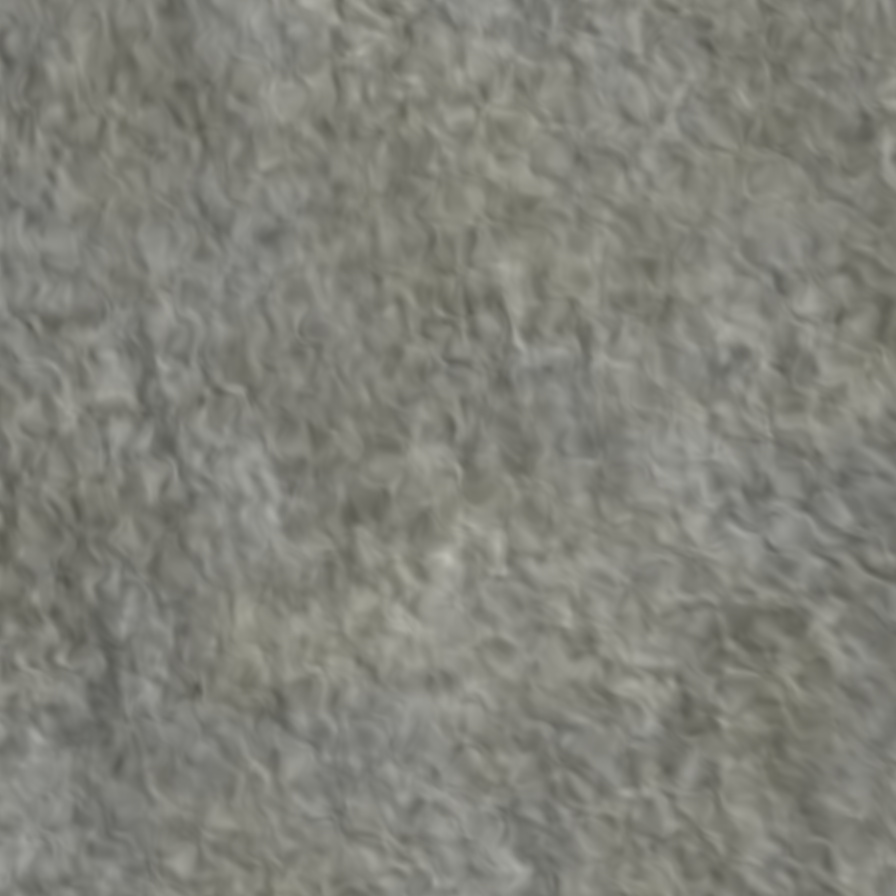
Give the GLSL for this texture, as a Shadertoy shader.

```glsl
// Worn grey-green woven cloth: soft slanted threads, faded patches and short flecks.
#define BASE_COLOR vec3(0.504, 0.505, 0.474)
#define WEAVE_TILT 0.20
#define FLECK_TILT 0.95
#define FLECK_SCALE vec2(88.0, 44.0)
#define GRAIN_SCALE vec2(150.0, 85.0)
#define FLECK_CONTRAST 0.073
#define GRAIN_CONTRAST 0.030
#define WARP_CONTRAST 0.038
#define WEFT_CONTRAST 0.026
#define PATCH_CONTRAST 0.036
#define TINT_CONTRAST 0.010

float hash(vec2 cell) {
    vec3 q = fract(vec3(cell.xyx) * 0.1031);
    q += dot(q, q.yzx + 33.33);
    return fract((q.x + q.y) * q.z);
}

// Smooth value noise in the range -1 to 1
float noise(vec2 p) {
    vec2 cell = floor(p);
    vec2 f = fract(p);
    f = f * f * (3.0 - 2.0 * f);
    float low = mix(hash(cell), hash(cell + vec2(1.0, 0.0)), f.x);
    float high = mix(hash(cell + vec2(0.0, 1.0)), hash(cell + 1.0), f.x);
    return 2.0 * mix(low, high, f.y) - 1.0;
}

// Coordinates across (x) and along (y) a line leaning left of vertical
vec2 lean(vec2 p, float angle) {
    float c = cos(angle), s = sin(angle);
    return vec2(c * p.x + s * p.y, c * p.y - s * p.x);
}

// Long threads in both directions, strong in some places and faint in others
float weave(vec2 p) {
    vec2 q = lean(p, WEAVE_TILT);
    q += 0.006 * vec2(noise(p * 9.0 + 3.0), noise(p * 9.0 + 47.0));
    float warp = 0.7 * noise(q * vec2(36.0, 5.5) + 11.0)
               + 0.7 * noise(q * vec2(58.0, 12.0) + 71.0);
    float weft = 0.7 * noise(q * vec2(5.0, 26.0) + 31.0)
               + 0.7 * noise(q * vec2(11.0, 44.0) + 91.0);
    float warpStrength = 1.0 + 0.6 * noise(p * 4.0 + 17.0);
    float weftStrength = 1.0 + 0.6 * noise(p * 4.0 + 57.0);
    return WARP_CONTRAST * warp * warpStrength + WEFT_CONTRAST * weft * weftStrength;
}

// Broad faded areas, stretched along the warp
float patches(vec2 p) {
    vec2 q = lean(p, WEAVE_TILT);
    return PATCH_CONTRAST * (noise(q * vec2(6.0, 3.5) + 5.0)
                     + 0.6 * noise(q * vec2(14.0, 9.0) + 23.0));
}

// Short fibres: upright towards the upper left, slanting towards the lower right
float flecks(vec2 p) {
    vec2 bent = p + 0.007 * vec2(noise(p * 38.0 + 7.0), noise(p * 38.0 + 83.0));
    vec2 upright = lean(bent, WEAVE_TILT);
    vec2 slanted = lean(bent, FLECK_TILT);
    float turn = clamp(0.5 + 0.6 * (p.x - p.y) + 0.3 * noise(p * 5.0 + 61.0), 0.0, 1.0);
    vec2 share = sqrt(vec2(1.0 - turn, turn));
    float fleck = share.x * noise(upright * FLECK_SCALE + 13.0)
                + share.y * noise(slanted * FLECK_SCALE + 41.0);
    float grain = share.x * noise(upright * GRAIN_SCALE + 19.0)
                + share.y * noise(slanted * GRAIN_SCALE + 67.0);
    float strength = 1.0 + 0.3 * noise(p * 8.0 + 29.0);
    return strength * (FLECK_CONTRAST * fleck + GRAIN_CONTRAST * grain);
}

void mainImage(out vec4 fragColor, in vec2 fragCoord) {
    vec2 p = fragCoord / iResolution.y;
    float light = weave(p) + patches(p) + flecks(p);

    // Slight drift between warm and cool grey
    float tint = TINT_CONTRAST * (noise(p * 7.0 + 37.0) + 0.6 * noise(p * 22.0 + 53.0));
    vec3 color = BASE_COLOR + light + tint * vec3(0.4, 0.1, -1.0);
    fragColor = vec4(clamp(color, 0.0, 1.0), 1.0);
}
```
